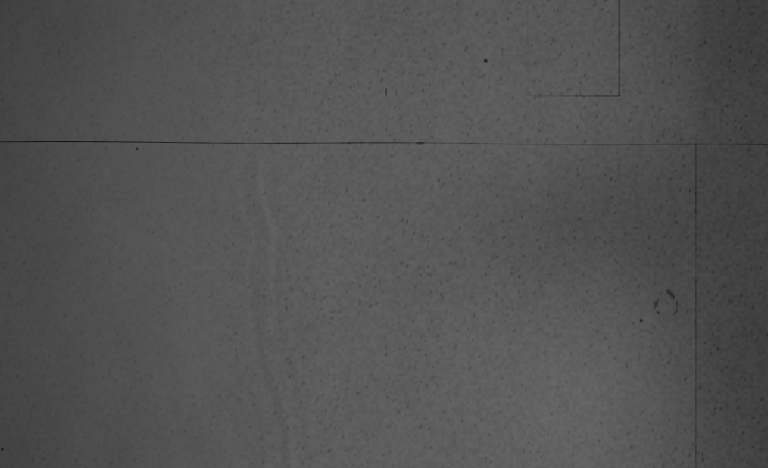
Reproduce this texture procedurally as a Shadertoy shader.

```glsl
// Draws a dim grey concrete wall with fine pits, thin panel seams and vertical ripples.

// Tones
const float EDGE_TONE = 0.250;
const float BODY_TONE = 0.362;
const float RIGHT_FADE = 0.100;
const float PANEL_DROP = 0.012;
const float STAIN_DEPTH = 0.048;
// Surface
const float MOTTLE_AMOUNT = 0.028;
const float GRAIN_AMOUNT = 0.036;
const float GRAIN_SCALE = 150.0;
const float PIT_SCALE = 68.0;
const float PIT_DEPTH = 0.065;
const float RIPPLE_DEPTH = 0.011;
// Layout, in canvas heights
const float SEAM_HALF_WIDTH = 0.0011;
const float SEAM_Y = 0.697;
const float PANEL_X = 1.487;
const vec2 PATCH_MIN = vec2(1.128, 0.795);
const float PATCH_RIGHT = 1.323;
const vec2 RING_CENTER = vec2(1.423, 0.346);
const float RING_RADIUS = 0.022;

float hash(vec2 p) {
    vec3 q = fract(p.xyx * vec3(0.1031, 0.1030, 0.0973));
    q += dot(q, q.yzx + 33.33);
    return fract((q.x + q.y) * q.z);
}

float noise(vec2 p) {
    vec2 i = floor(p), f = fract(p);
    f = f * f * (3.0 - 2.0 * f);
    return mix(mix(hash(i), hash(i + vec2(1, 0)), f.x),
               mix(hash(i + vec2(0, 1)), hash(i + vec2(1, 1)), f.x), f.y);
}

float layeredNoise(vec2 p) {
    float sum = 0.0, weight = 0.5;
    for (int i = 0; i < 5; i++) {
        sum += weight * noise(p);
        p = mat2(1.6, 1.2, -1.2, 1.6) * p + 7.3;
        weight *= 0.55;
    }
    return sum - 0.52;
}

float glow(vec2 p, vec2 center, vec2 radii) {
    vec2 q = (p - center) / radii;
    return exp(-dot(q, q));
}

// Share of a pixel covered by a thin line at signed distance d
float line(float d, float halfWidth, float px) {
    return max(0.0, min(halfWidth, d + 0.5 * px) - max(-halfWidth, d - 0.5 * px)) / px;
}

float span(float x, float a, float b) {
    return smoothstep(a - 0.004, a, x) * (1.0 - smoothstep(b, b + 0.004, x));
}

float dotMask(vec2 p, vec2 center, float radius, float px) {
    return 1.0 - smoothstep(radius - px * 0.6, radius + px * 0.6, length(p - center));
}

// Scattered cellular pits, mostly faint, a few deep
float pits(vec2 p, float px) {
    vec2 q = p * PIT_SCALE, cell = floor(q);
    float depth = 0.0;
    for (int y = -1; y <= 1; y++)
    for (int x = -1; x <= 1; x++) {
        vec2 id = cell + vec2(x, y);
        vec2 d = q - id - vec2(hash(id + 3.7), hash(id + 51.3));
        float angle = 0.6 + 1.2 * hash(id + 17.9);
        d = mat2(cos(angle), -sin(angle), sin(angle), cos(angle)) * d;
        float radius = mix(0.10, 0.24, hash(id + 91.1));
        float shape = 1.0 - smoothstep(0.4 * radius, radius + px * PIT_SCALE,
                                       length(d * vec2(0.75, 1.25)));
        depth = max(depth, shape * pow(hash(id + 29.5), 3.0));
    }
    return depth;
}

// Wavering vertical folds, strongest below the seam
float ripples(vec2 p) {
    float low = 1.0 - smoothstep(0.0, 0.65, p.y);
    float u = p.x - 0.557 - 0.055 * low * low
            - 0.006 * sin(p.y * 17.0) - 0.022 * (noise(p * vec2(9.0, 14.0)) - 0.5);
    float folds = sin(u * 125.0) + 0.5 * sin(u * 230.0 + p.y * 9.0);
    float strength = mix(0.25, 1.0, 1.0 - smoothstep(0.55, 0.72, p.y));
    float wrinkles = sin((p.x + p.y * 0.32) * 62.0 + 5.0 * noise(p * 7.0))
                   * glow(p, vec2(0.32, 0.12), vec2(0.22, 0.22));
    return folds * strength * exp(-u * u / 0.0022) + 0.35 * wrinkles;
}

float seams(vec2 p, float px) {
    float wear = noise(vec2(p.x * 28.0, p.y * 28.0));
    float y = SEAM_Y - 0.004 * p.x + 0.0012 * sin(p.x * 9.0);
    float strength = mix(0.20, 0.07, smoothstep(0.75, 1.05, p.x)) * (0.55 + 0.8 * wear);
    float mark = strength * line(p.y - y, SEAM_HALF_WIDTH, px);
    mark += 0.10 * (0.5 + wear) * line(p.x - PANEL_X, SEAM_HALF_WIDTH, px) * step(p.y, y);
    mark += 0.15 * line(p.x - PATCH_RIGHT, SEAM_HALF_WIDTH, px) * step(PATCH_MIN.y, p.y);
    mark += 0.025 * line(p.x - PATCH_MIN.x, SEAM_HALF_WIDTH, px) * step(PATCH_MIN.y, p.y);
    float bottom = mix(0.04, 0.17, smoothstep(PATCH_MIN.x, PATCH_RIGHT, p.x));
    mark += bottom * line(p.y - PATCH_MIN.y, SEAM_HALF_WIDTH, px) * span(p.x, PATCH_MIN.x, PATCH_RIGHT);
    return mark;
}

// Isolated chips and a broken ring
float blemishes(vec2 p, float px) {
    float mark = 0.20 * dotMask(p, vec2(1.038, 0.870), 0.004, px);
    mark += 0.16 * dotMask(p, vec2(0.293, 0.682), 0.003, px);
    mark += 0.16 * dotMask(p, vec2(1.370, 0.315), 0.003, px);
    mark += 0.14 * dotMask(p, vec2(0.005, 0.040), 0.003, px);
    mark += 0.13 * dotMask(p * vec2(0.35, 1), vec2(0.314, 0.694), 0.003, px);
    mark += 0.18 * line(p.x - 0.825, 0.0012, px) * span(p.y, 0.798, 0.810);
    vec2 r = (p - RING_CENTER) * vec2(1.0, 0.75);
    float broken = smoothstep(0.45, 0.75, noise(p * 150.0));
    return mark + 0.13 * broken * exp(-pow((length(r) - RING_RADIUS) / 0.005, 2.0));
}

void mainImage(out vec4 fragColor, in vec2 fragCoord) {
    float px = 1.0 / iResolution.y;
    vec2 p = fragCoord * px;

    // Broad light
    float tone = mix(EDGE_TONE, BODY_TONE, smoothstep(-0.25, 0.72, p.x));
    tone -= RIGHT_FADE * smoothstep(1.2, 1.68, p.x);
    tone -= PANEL_DROP * smoothstep(PANEL_X - 0.006, PANEL_X + 0.006, p.x);
    tone -= 0.018 * smoothstep(0.72, 1.05, p.y);
    tone -= STAIN_DEPTH * glow(p, vec2(1.26, 0.53), vec2(0.23, 0.16));
    tone += 0.028 * glow(p, vec2(1.22, 0.08), vec2(0.22, 0.20));
    tone += 0.012 * glow(p, vec2(0.27, 0.48), vec2(0.14, 0.30));

    // Surface, rougher toward the middle and right
    float rough = mix(0.5, 1.0, smoothstep(0.3, 0.75, p.x));
    tone += MOTTLE_AMOUNT * layeredNoise(p * vec2(7.0, 4.5));
    tone += GRAIN_AMOUNT * rough * (noise(p * GRAIN_SCALE) - 0.5);
    tone -= PIT_DEPTH * rough * pits(p, px);
    tone += RIPPLE_DEPTH * ripples(p);

    tone -= seams(p, px) + blemishes(p, px);
    fragColor = vec4(vec3(clamp(tone, 0.0, 1.0)), 1.0);
}
```
